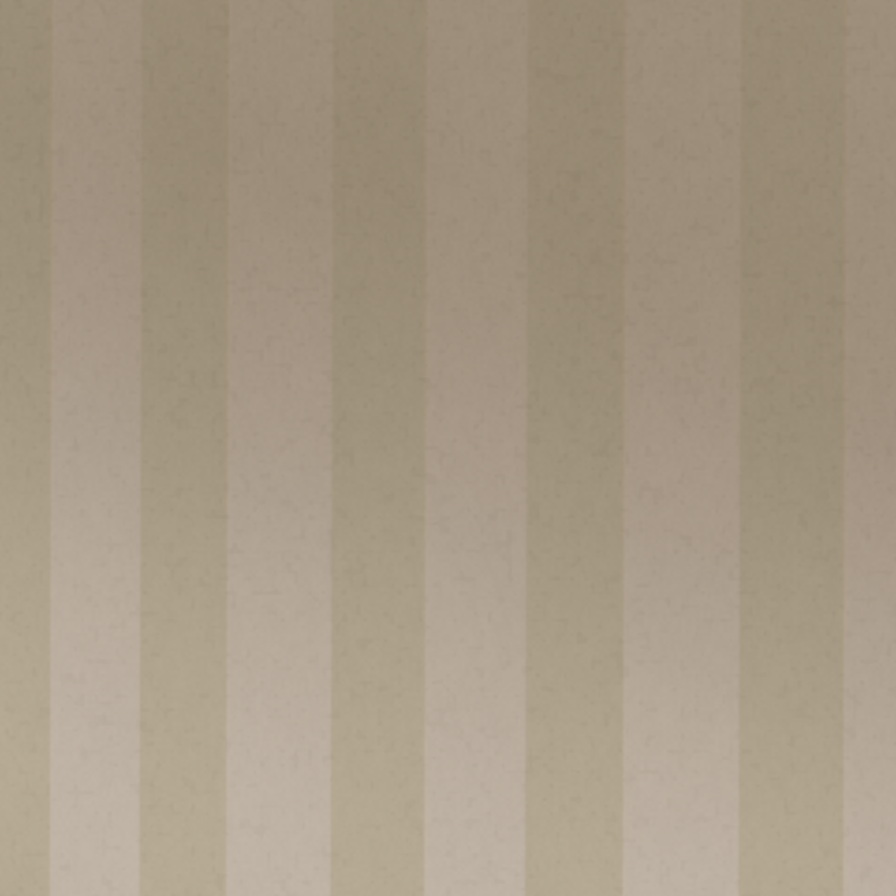
Reproduce this pattern procedurally as a WebGL 1 fragment shader.

```glsl
precision highp float;
// Broad vertical fabric stripes, pale taupe on olive beige, that widen to the right.
// A loop toggles the stripe mask at each edge; a slanted gradient lightens the lower
// left, and value noise adds a soft mottle, a woven grain and sparse dark specks.

uniform vec2 u_resolution;

float hash(vec2 p) {
  vec3 q = fract(vec3(p.xyx) * 0.1031);
  q += dot(q, q.yzx + 33.33);
  return fract((q.x + q.y) * q.z);
}

float noise(vec2 p) {
  vec2 cell = floor(p);
  vec2 f = fract(p);
  f = f * f * (3.0 - 2.0 * f);
  return mix(mix(hash(cell), hash(cell + vec2(1.0, 0.0)), f.x),
             mix(hash(cell + vec2(0.0, 1.0)), hash(cell + vec2(1.0, 1.0)), f.x), f.y);
}

// Position of the k-th stripe edge: quadratic spacing plus a small uneven offset.
float edgePosition(float k, float y) {
  float phase = mod(k, 4.0);
  float offset = 0.0;
  if (phase > 1.5) offset = phase < 2.5 ? -0.006 : 0.0045;
  return 0.0586 + 0.0983 * k + 0.00155 * k * k + offset - 0.003 * (1.0 - y);
}

void main() {
  vec2 uv = gl_FragCoord.xy / u_resolution;
  float soft = max(0.0027, 0.75 / u_resolution.x);

  // Stripe mask, with a faint warm seam where each pale stripe starts
  float pale = 0.0;
  float seam = 0.0;
  for (int i = 0; i < 9; i++) {
    float k = float(i);
    float d = uv.x - edgePosition(k, uv.y);
    float rising = 1.0 - mod(k, 2.0);
    pale += (2.0 * rising - 1.0) * smoothstep(-soft, soft, d);
    seam += rising * (1.0 - smoothstep(0.0, 0.006, abs(d)));
  }

  // Slanted light across both stripe colours, with a slight lift at the upper left
  float light = 1.0 - smoothstep(-0.06, 0.83, uv.y + 0.22 * (uv.x - 0.5));
  light += 0.12 * uv.y * (1.0 - smoothstep(0.0, 0.3, uv.x));
  vec3 olive = mix(vec3(0.591, 0.538, 0.451), vec3(0.709, 0.663, 0.580), light);
  vec3 taupe = mix(vec3(0.614, 0.552, 0.481), vec3(0.750, 0.703, 0.649), light);
  vec3 color = mix(olive, taupe, pale);
  color += seam * vec3(0.006, 0.004, -0.002);

  // Wear: broad mottle, soft blotches, vertical weave and scattered dark specks
  float mottle = noise(uv * vec2(9.0, 6.0)) - 0.5;
  float blotch = noise(uv * vec2(55.0, 40.0) + 17.0) - 0.5;
  float weave = noise(uv * vec2(190.0, 80.0) + 41.0) - 0.5;
  float grain = noise(uv * 240.0 + 73.0) - 0.5;
  float speck = smoothstep(0.68, 0.95, noise(uv * 130.0 + 109.0));
  color += 0.008 * mottle + 0.006 * blotch + 0.007 * weave + 0.011 * grain;
  color -= 0.014 * speck - 0.001;

  gl_FragColor = vec4(color, 1.0);
}
```
